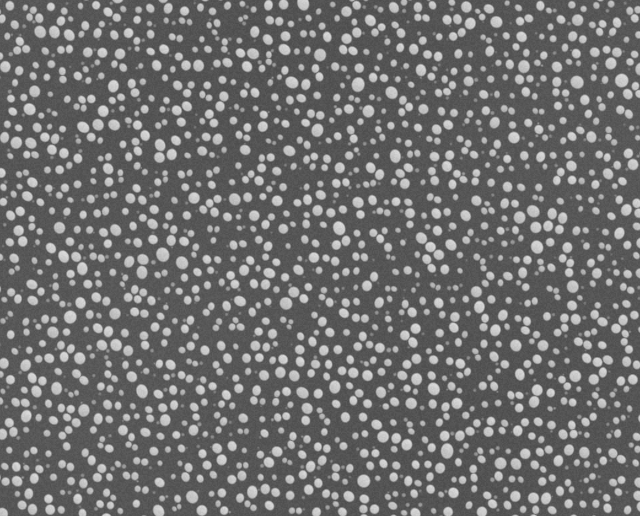
Reproduce this texture procedurally as a Shadertoy shader.

```glsl
// Pale rounded droplets of mixed size scattered on a dark grey, finely grained film.

const float CELLS      = 35.0;   // droplet cells per canvas height
const float JITTER     = 0.70;   // wander of a droplet inside its cell
const float MIN_RADIUS = 0.17;   // radii in cells
const float RADIUS_VAR = 0.22;
const float GIANT_VAR  = 0.10;
const float CROWDING   = 0.45;   // largest radius relative to neighbour distance
const float STRETCH    = 0.13;   // strongest elongation
const float SOFTNESS   = 0.08;   // half width of the edge, in cells
const float SPECK_RATE = 0.55;   // share of cells that try to hold a speck
const float GRAIN_FREQ = 420.0;  // grain cells per canvas height
const float GRAIN_AMP  = 0.055;
const float FILM_TONE  = 0.335;
const float SMALL_TONE = 0.68;
const float LARGE_TONE = 0.785;
const float SHADE_AMP  = 0.05;   // lit side against shaded side
const vec2  LIGHT_DIR  = vec2(0.5, 0.85);

vec4 hash4(vec2 cell) {
    vec4 h = fract(cell.xyxy * vec4(0.1031, 0.1030, 0.0973, 0.1099));
    h += dot(h, h.wzxy + 33.33);
    return fract((h.xxyz + h.yzzw) * h.zywx);
}

// Droplet centre; odd rows are shifted by half a cell
vec2 dropletCentre(vec2 cell) {
    vec2 wander = (hash4(cell).xy - 0.5) * JITTER;
    return cell + 0.5 + vec2(0.5 * mod(cell.y, 2.0), 0.0) + wander;
}

float neighbourDistance(vec2 cell, vec2 centre) {
    float nearest = 2.0;
    for (int j = -1; j <= 1; j++)
    for (int i = -1; i <= 1; i++) {
        if (i == 0 && j == 0) continue;
        nearest = min(nearest, distance(centre, dropletCentre(cell + vec2(i, j))));
    }
    return nearest;
}

// x: signed distance to the closest droplet in cells, y: its surface tone
vec2 droplets(vec2 p) {
    vec2 home = floor(p);
    vec2 result = vec2(0.5, LARGE_TONE);
    for (int j = -1; j <= 1; j++)
    for (int i = -1; i <= 1; i++) {
        vec2 cell = home + vec2(i, j);
        vec2 centre = dropletCentre(cell);
        vec2 q = p - centre;
        if (dot(q, q) > 0.8) continue;

        vec4 rnd = hash4(cell + 71.0);
        float radius = MIN_RADIUS + RADIUS_VAR * rnd.x + GIANT_VAR * pow(rnd.x, 8.0);
        radius = min(radius, CROWDING * neighbourDistance(cell, centre));

        // Slight elongation along a mostly upright axis
        float angle = 1.9 + 1.6 * (rnd.y - 0.5);
        vec2 axis = vec2(cos(angle), sin(angle));
        float stretch = 1.0 + STRETCH * rnd.z;
        vec2 local = vec2(dot(q, axis) / stretch, dot(q, vec2(-axis.y, axis.x)) * stretch);
        float dist = length(local) - radius;

        if (dist < result.x) {
            float tone = mix(SMALL_TONE, LARGE_TONE, smoothstep(0.12, 0.30, radius));
            tone += 0.05 * (rnd.w - 0.5);
            tone += SHADE_AMP * clamp(dot(q, LIGHT_DIR) / radius, -1.0, 1.0);
            result = vec2(dist, tone);
        }
    }
    return result;
}

// Tiny faint specks that only fit in the gaps; x: signed distance, y: tone
vec2 specks(vec2 p) {
    vec2 cell = floor(p);
    vec4 rnd = hash4(cell + 153.0);
    vec2 centre = cell + 0.2 + 0.6 * rnd.xy;
    float dist = distance(p, centre);
    if (rnd.z > SPECK_RATE || dist > 0.25) return vec2(1.0, FILM_TONE);
    float radius = min(0.06 + 0.09 * rnd.w, droplets(centre).x - 0.06);
    return vec2(radius > 0.03 ? dist - radius : 1.0, 0.46 + 0.16 * rnd.w);
}

float grain(vec2 p) {
    vec2 cell = floor(p);
    vec2 f = smoothstep(0.0, 1.0, p - cell);
    float low  = mix(hash4(cell).x, hash4(cell + vec2(1, 0)).x, f.x);
    float high = mix(hash4(cell + vec2(0, 1)).x, hash4(cell + vec2(1, 1)).x, f.x);
    return mix(low, high, f.y) - 0.5;
}

float coverage(float dist, float soft) {
    return 1.0 - smoothstep(-soft, soft, dist);
}

void mainImage(out vec4 fragColor, in vec2 fragCoord) {
    vec2 uv = fragCoord / iResolution.y;
    vec2 p = uv * CELLS;
    float soft = max(SOFTNESS, 0.7 * CELLS / iResolution.y);

    // Film with slow tonal drift
    float tone = FILM_TONE + 0.006 * (sin(5.0 * uv.x + 2.0 * uv.y) + sin(7.0 * uv.y - 3.0 * uv.x));

    vec2 speck = specks(p);
    tone = mix(tone, speck.y, coverage(speck.x, soft));
    vec2 droplet = droplets(p);
    tone = mix(tone, droplet.y, coverage(droplet.x, soft));

    tone += GRAIN_AMP * grain(uv * GRAIN_FREQ);
    fragColor = vec4(vec3(tone), 1.0);
}
```
